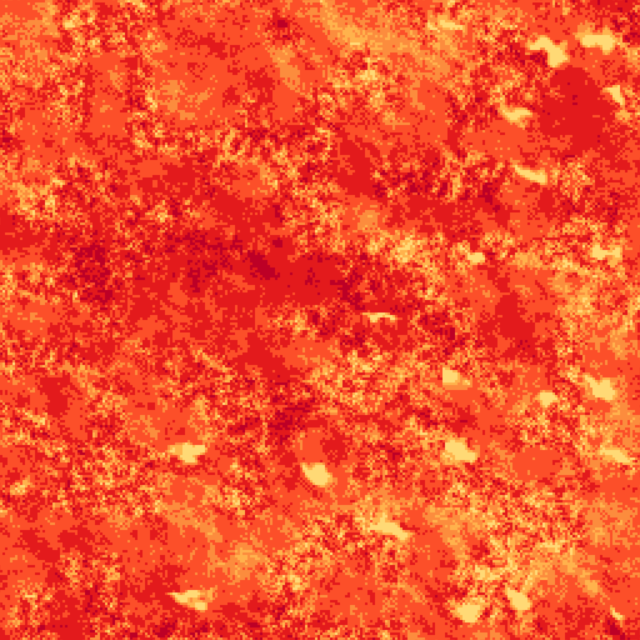
Give the GLSL for this texture, as a WebGL 1 fragment shader.

```glsl
precision highp float;
// A heat-coloured mosaic: layered, slanted value noise plus patchy grain,
// darkened by soft bands and thin trails, lit by scattered ragged flecks.
// The field is sampled on a fine square grid and cut into six flat colours.

uniform vec2 u_resolution;

const float GRID = 256.0;       // mosaic cells across the canvas
const float FLECK_GRID = 9.0;   // fleck sites across the canvas

const vec3 CRIMSON = vec3(0.74, 0.00, 0.15);
const vec3 RED     = vec3(0.89, 0.10, 0.11);
const vec3 VERMIL  = vec3(0.99, 0.31, 0.16);
const vec3 ORANGE  = vec3(0.99, 0.55, 0.24);
const vec3 AMBER   = vec3(1.00, 0.70, 0.30);
const vec3 STRAW   = vec3(1.00, 0.85, 0.46);

float hash(vec2 p, float seed) {
  vec3 q = fract(vec3(p.xyx + seed * 17.0) * 0.1031);
  q += dot(q, q.yzx + 33.33);
  return fract((q.x + q.y) * q.z);
}

// Smooth value noise in -1..1
float noise(vec2 p, float seed) {
  vec2 cell = floor(p);
  vec2 f = fract(p);
  f = f * f * (3.0 - 2.0 * f);
  float low = mix(hash(cell, seed), hash(cell + vec2(1.0, 0.0), seed), f.x);
  float high = mix(hash(cell + vec2(0.0, 1.0), seed), hash(cell + 1.0, seed), f.x);
  return 2.0 * mix(low, high, f.y) - 1.0;
}

vec2 rotate(vec2 p, float angle) {
  float c = cos(angle), s = sin(angle);
  return vec2(c * p.x + s * p.y, c * p.y - s * p.x);
}

float segmentDistance(vec2 p, vec2 a, vec2 b) {
  vec2 ab = b - a;
  float t = clamp(dot(p - a, ab) / dot(ab, ab), 0.0, 1.0);
  return length(p - a - ab * t);
}

// Soft patches, each octave finer and slanting more steeply down to the right
float patches(vec2 p) {
  float sum = 0.0;
  float frequency = 3.5;
  float amplitude = 0.6;
  for (int i = 0; i < 4; i++) {
    float octave = float(i);
    vec2 q = rotate(p, -0.2 - 0.2 * octave) * vec2(0.75, 1.3);
    sum += amplitude * noise(q * frequency + 40.0, octave + 1.0);
    frequency *= 2.2;
    amplitude *= 1.06;
  }
  return sum;
}

// Fine speckle, strong in some areas and nearly calm in others
float grain(vec2 p, vec2 cell) {
  float strength = mix(0.45, 1.4, smoothstep(-0.4, 0.4, noise(p * 18.0, 6.0)));
  float speckle = noise(rotate(p, -0.5) * 85.0 + 90.0, 7.0);
  return strength * (1.35 * speckle + 2.0 * hash(cell, 8.0) - 1.0);
}

// Darkness of a broad sagging band and two thin diagonal trails
float shade(vec2 p, vec2 warp) {
  vec2 bend = vec2(0.5, 0.585);
  vec2 q = p + 0.025 * warp;
  float band = min(segmentDistance(q, vec2(0.0, 0.62), bend),
                   segmentDistance(q, bend, vec2(0.86, 0.47)));
  vec2 r = p + 0.006 * warp;
  float trail = min(segmentDistance(r, vec2(0.43, 0.97), vec2(0.61, 0.72)),
                    segmentDistance(r, vec2(0.70, 0.78), vec2(0.82, 0.61)));
  return 1.0 * (1.0 - smoothstep(0.02, 0.055, band))
       + 0.9 * (1.0 - smoothstep(0.003, 0.010, trail));
}

// Ragged, slanted ellipses, more frequent toward the right
float flecks(vec2 p, vec2 warp) {
  vec2 site = floor(p * FLECK_GRID);
  vec2 jitter = vec2(hash(site, 11.0), hash(site, 12.0));
  vec2 offset = fract(p * FLECK_GRID) - mix(vec2(0.3), vec2(0.7), jitter);
  offset = rotate(offset + 0.13 * warp, -0.9 * hash(site, 13.0));
  float size = mix(0.55, 1.15, hash(site, 14.0));
  float reach = length(offset / (size * vec2(0.25, 0.12)));
  float chance = mix(0.12, 0.45, smoothstep(0.2, 1.0, p.x));
  return step(hash(site, 15.0), chance) * (1.0 - smoothstep(0.6, 1.4, reach));
}

vec3 heatColour(float heat) {
  vec3 colour = mix(CRIMSON, RED, step(-2.1, heat));
  colour = mix(colour, VERMIL, step(-0.44, heat));
  colour = mix(colour, ORANGE, step(0.72, heat));
  colour = mix(colour, AMBER, step(1.55, heat));
  return mix(colour, STRAW, step(2.5, heat));
}

vec3 cellColour(vec2 cell) {
  vec2 p = (cell + 0.5) / GRID;
  vec2 warp = vec2(noise(p * 60.0, 9.0), noise(p * 60.0, 10.0));
  float heat = 0.05 + patches(p) + grain(p, cell) - shade(p, warp);
  return heatColour(mix(heat, 3.0, flecks(p, warp)));
}

void main() {
  vec2 p = gl_FragCoord.xy / min(u_resolution.x, u_resolution.y);
  vec2 g = p * GRID - 0.5;
  vec2 cell = floor(g);
  vec2 blend = smoothstep(0.15, 0.85, fract(g));   // softened cell edges
  vec3 low = mix(cellColour(cell), cellColour(cell + vec2(1.0, 0.0)), blend.x);
  vec3 high = mix(cellColour(cell + vec2(0.0, 1.0)), cellColour(cell + 1.0), blend.x);
  gl_FragColor = vec4(mix(low, high, blend.y), 1.0);
}
```
